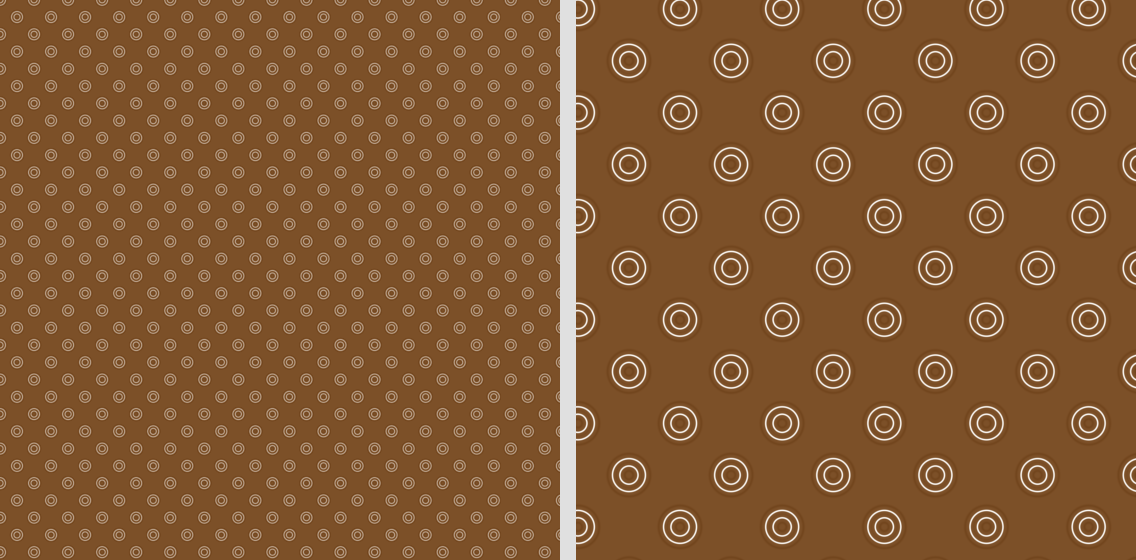
Left, the full canvas; right, a detail of the centre.
A Shadertoy shader for this pattern:

```glsl
// Thin white double rings on flat brown, set in a half-drop lattice.
// Two offset grids are folded to their nearest centre, then each ring is
// drawn as a filtered circle outline with a faint dark rim beside it.

#define REPEATS vec2(16.445, 16.22)
#define ORIGIN vec2(0.0, 1.0004)
#define OUTER_RADIUS 0.0098
#define INNER_RADIUS 0.0054
#define LINE_WIDTH 0.0009
#define RIM_OFFSET 0.0029
#define RIM_SPREAD 0.0008
#define RIM_DEPTH 0.04
#define GROUND vec3(0.488, 0.314, 0.157)
#define INK vec3(1.0, 0.995, 0.985)

// Offset from the nearest centre of two interleaved grids
vec2 nearestCentre(vec2 uv) {
    vec2 cell = (uv - ORIGIN) * REPEATS;
    vec2 corner = (fract(cell + 0.5) - 0.5) / REPEATS;
    vec2 middle = (fract(cell) - 0.5) / REPEATS;
    return dot(corner, corner) < dot(middle, middle) ? corner : middle;
}

// Running integral of a unit triangle filter
float tentIntegral(float x) {
    float c = clamp(x, -1.0, 1.0);
    return 0.5 + c - 0.5 * c * abs(c);
}

// Filtered coverage of a line, also correct when thinner than a pixel
float lineCoverage(float dist, float pixel) {
    float halfWidth = 0.5 * LINE_WIDTH;
    return tentIntegral((dist + halfWidth) / pixel)
         - tentIntegral((dist - halfWidth) / pixel);
}

void mainImage(out vec4 fragColor, in vec2 fragCoord) {
    float pixel = 1.0 / iResolution.y;
    float radius = length(nearestCentre(fragCoord * pixel));

    // Signed distances to the two outlines
    float outer = radius - OUTER_RADIUS;
    float inner = radius - INNER_RADIUS;
    float ink = lineCoverage(outer, pixel) + lineCoverage(inner, pixel);

    // Faint dark rim either side of the lines
    float edge = min(abs(outer), abs(inner));
    float rim = (edge - RIM_OFFSET) / RIM_SPREAD;
    vec3 color = GROUND - RIM_DEPTH * exp(-rim * rim);

    fragColor = vec4(mix(color, INK, clamp(ink, 0.0, 1.0)), 1.0);
}
```
